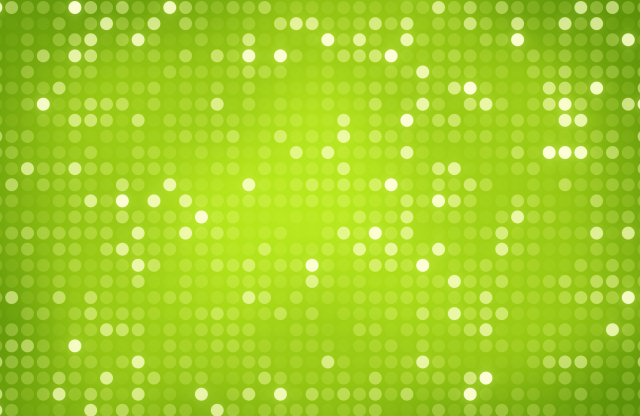
Write a WebGL 2 fragment shader that draws this background.

```glsl
#version 300 es
precision highp float;
// Lime disco wall: a regular grid of round lamps over a cloudy radial glow.
// Each cell hashes its own brightness, clustered by smooth noise, and the
// brightest lamps spill a soft halo onto their neighbours.
uniform vec2 u_resolution;
out vec4 fragColor;

float hash(vec2 p) {
  return fract(sin(dot(p, vec2(12.9898, 78.233))) * 43758.5453);
}

float noise(vec2 p) {
  vec2 i = floor(p), f = fract(p);
  f = f * f * (3.0 - 2.0 * f);
  return mix(mix(hash(i), hash(i + vec2(1, 0)), f.x),
             mix(hash(i + vec2(0, 1)), hash(i + vec2(1, 1)), f.x), f.y);
}

// Lamp brightness: mostly faint, about one in five strongly lit
float lampLevel(vec2 cell) {
  float faint = 0.03 + 0.29 * hash(cell + 3.7);
  float cluster = noise(cell * 0.38 + 20.0) - 0.5;
  float lit = step(0.81 - 0.32 * cluster, hash(cell + 41.3));
  float strength = hash(cell + 87.1);
  return mix(faint, 0.42 + 0.58 * strength * strength, lit);
}

// Green backdrop, brightest in the middle and dark in the corners
vec3 backdrop(vec2 uv) {
  float d = length((uv - 0.5) * vec2(1.1, 0.95));
  d += 0.16 * (noise(uv * vec2(6.0, 4.0) + 7.0) - 0.5);
  vec3 col = mix(vec3(0.72, 0.91, 0.11), vec3(0.60, 0.79, 0.08), smoothstep(0.03, 0.40, d));
  return mix(col, vec3(0.36, 0.57, 0.03), smoothstep(0.36, 0.78, d));
}

void main() {
  vec2 uv = gl_FragCoord.xy / u_resolution;
  float aspect = u_resolution.x / u_resolution.y;

  // Lamp grid, counted from the upper left, slightly cropped at the edges
  vec2 count = vec2(40.48, 25.82);
  vec2 grid = vec2(uv.x, 1.0 - uv.y) * count + vec2(-0.238, 0.033);
  vec2 pitch = vec2(aspect, 1.0) / count;
  vec2 cell = floor(grid);

  // Halos from the surrounding lit lamps
  float halo = 0.0;
  for (int y = -1; y <= 1; y++) {
    for (int x = -1; x <= 1; x++) {
      vec2 c = cell + vec2(x, y);
      vec2 away = grid - c - 0.5;
      halo += smoothstep(0.5, 1.0, lampLevel(c)) * exp(-3.2 * dot(away, away));
    }
  }
  vec3 col = backdrop(uv);
  col = mix(col, vec3(0.86, 0.98, 0.42), min(0.38 * halo, 0.6));

  // Disc with a soft edge one pixel wide
  float dist = length((grid - cell - 0.5) * pitch) - 0.0155;
  float pixel = 1.0 / u_resolution.y;
  float disc = 1.0 - smoothstep(-0.7 * pixel, 0.7 * pixel, dist);

  // Lamps turn from yellow-green to creamy white as they brighten
  float level = lampLevel(cell);
  vec3 lamp = mix(vec3(0.94, 0.99, 0.50), vec3(0.99, 1.0, 0.84), level);
  col = mix(col, lamp, disc * level);

  fragColor = vec4(col, 1.0);
}
```
